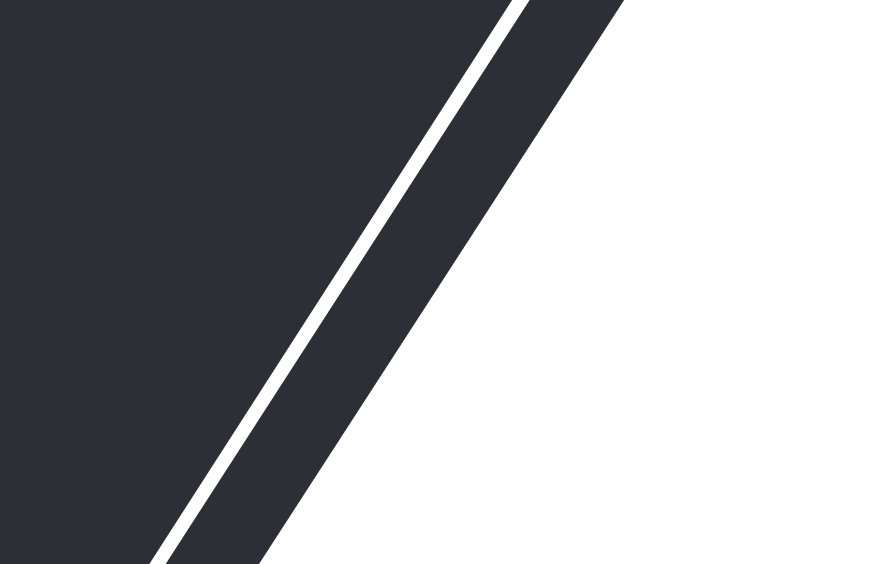
A WebGL 2 fragment shader for this background:

```glsl
#version 300 es
precision highp float;
// Dark slate panel with a slanted right edge and a thin white diagonal stripe, on white.

uniform vec2 u_resolution;
out vec4 fragColor;

const vec3 WHITE = vec3(1.0);
const vec3 SLATE = vec3(0.173, 0.184, 0.212);

// Each slanted edge: x at the bottom and at the top, as a share of the width.
const vec2 STRIPE_LEFT  = vec2(0.1667, 0.5716);
const vec2 STRIPE_RIGHT = vec2(0.1849, 0.5911);
const vec2 PANEL_RIGHT  = vec2(0.2891, 0.6966);

// Smooth coverage of the area to the left of a slanted edge.
float leftOf(vec2 uv, vec2 edge) {
    float offset = mix(edge.x, edge.y, uv.y) - uv.x;
    vec2 gradient = vec2(1.0, edge.y - edge.x) / u_resolution;
    return clamp(offset / length(gradient) + 0.5, 0.0, 1.0);
}

void main() {
    vec2 uv = gl_FragCoord.xy / u_resolution;

    // The stripe is the band between its two edges.
    float stripe = leftOf(uv, STRIPE_RIGHT) - leftOf(uv, STRIPE_LEFT);
    float panel = leftOf(uv, PANEL_RIGHT) - stripe;

    fragColor = vec4(mix(WHITE, SLATE, panel), 1.0);
}
```
